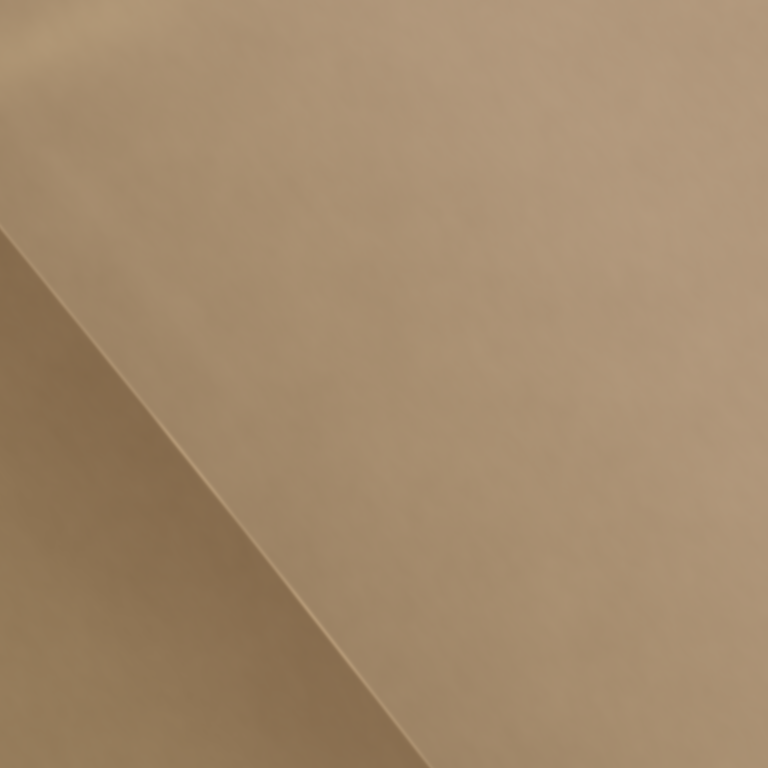
Write a Shadertoy shader that draws this texture.

```glsl
const vec2 FOLD_NORMAL = vec2(0.782, 0.623);
const float FOLD_OFFSET = 0.438;

vec2 hashGradient(vec2 cell) {
    vec2 h = vec2(dot(cell, vec2(127.1, 311.7)), dot(cell, vec2(269.5, 183.3)));
    return 2.0 * fract(sin(h) * 43758.5) - 1.0;
}

float gradientNoise(vec2 p) {
    vec2 cell = floor(p), f = fract(p);
    vec2 u = f * f * f * (f * (f * 6.0 - 15.0) + 10.0);
    float a = dot(hashGradient(cell), f);
    float b = dot(hashGradient(cell + vec2(1, 0)), f - vec2(1, 0));
    float c = dot(hashGradient(cell + vec2(0, 1)), f - vec2(0, 1));
    float d = dot(hashGradient(cell + vec2(1, 1)), f - vec2(1, 1));
    return mix(mix(a, b, u.x), mix(c, d, u.x), u.y);
}

float fractalNoise(vec2 p, int octaves) {
    float sum = 0.0, amplitude = 0.5;
    for (int i = 0; i < octaves; i++) {
        sum += amplitude * gradientNoise(p);
        p = mat2(1.6, 1.2, -1.2, 1.6) * p + 7.3;
        amplitude *= 0.55;
    }
    return sum;
}

float softBand(float dist, float width) {
    return exp(-dist * dist / (width * width));
}

// Lit sheet: brightens with distance from the fold
vec3 litPaper(vec2 uv, float dist) {
    vec3 nearFold = vec3(0.615, 0.515, 0.395);
    vec3 middle = vec3(0.655, 0.555, 0.435);
    vec3 farSide = vec3(0.695, 0.595, 0.485);
    vec3 color = mix(nearFold, middle, smoothstep(-0.05, 0.3, dist));
    color = mix(color, farSide, smoothstep(0.2, 0.72, dist));

    // Faint parallel crease on the upper left
    float creaseFade = smoothstep(0.35, 0.55, uv.y) * smoothstep(0.95, 0.75, uv.y);
    color += 0.012 * creaseFade * softBand(dist - 0.11, 0.025);

    // Pale turned corner
    float corner = dot(uv, vec2(-0.37, 0.93)) - 0.856;
    color += vec3(0.04, 0.04, 0.03) * softBand(corner, 0.045) * smoothstep(0.4, 0.05, uv.x);
    return color;
}

// Shaded sheet: darkest just behind the fold
vec3 shadedPaper(vec2 uv, float dist) {
    vec3 color = mix(vec3(0.525, 0.42, 0.3), vec3(0.575, 0.475, 0.345), smoothstep(0.0, 0.36, -dist));
    return color + 0.012 * smoothstep(0.45, 0.0, uv.y);
}

// Soft mottling with short fibres lying along the fold
float paperGrain(vec2 uv, float dist) {
    float along = dot(uv, vec2(FOLD_NORMAL.y, -FOLD_NORMAL.x));
    float mottling = fractalNoise(uv * 9.0, 4);
    float fibres = fractalNoise(vec2(along * 26.0, dist * 50.0), 3);
    return 0.022 * mottling + 0.016 * fibres;
}

void mainImage(out vec4 fragColor, in vec2 fragCoord) {
    vec2 uv = fragCoord / iResolution.xy;
    float pixel = 1.0 / min(iResolution.x, iResolution.y);
    float dist = dot(uv, FOLD_NORMAL) - FOLD_OFFSET;
    dist -= 0.003 * sin(uv.x * 5.6);

    float litSide = smoothstep(-0.0015 - pixel, 0.0015 + pixel, dist);
    vec3 color = mix(shadedPaper(uv, dist), litPaper(uv, dist), litSide);

    // Thin broken glint on the fold
    float glint = 0.45 + 0.35 * softBand(uv.x - 0.24, 0.05) + 0.3 * softBand(uv.x - 0.41, 0.06);
    glint *= 0.85 + 0.5 * gradientNoise(vec2(uv.x * 30.0, 2.5));
    color += vec3(0.14, 0.13, 0.11) * glint * softBand(dist - 0.001, 0.0025 + 0.5 * pixel);

    color += paperGrain(uv, dist) * vec3(1.0, 1.0, 0.95);
    fragColor = vec4(clamp(color, 0.0, 1.0), 1.0);
}
```
